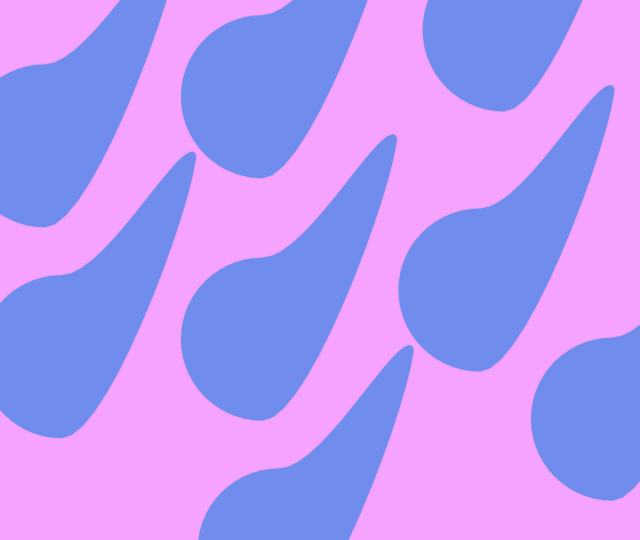
Write a Shadertoy shader that draws this pattern.

```glsl
// Large slanted blue teardrops scattered in staggered trios over flat pink.

const vec3 PINK = vec3(0.96, 0.64, 1.00);
const vec3 BLUE = vec3(0.44, 0.55, 0.93);
const float DROP_RADIUS = 0.1512; // in canvas heights
const int CURVE_STEPS = 14;

// Start of each trio, in canvas heights
const vec2 TRIO_ORIGIN[4] = vec2[4](
    vec2(0.0833, 0.7299), vec2(0.4861, 0.3719),
    vec2(1.1343, 0.2238), vec2(0.9028, 1.3349));

// Drops within a trio
const vec2 TRIO_OFFSET[3] = vec2[3](
    vec2(0.0), vec2(0.4028, 0.0910), vec2(0.0309, -0.3904));

vec2 cubicBezier(vec2 a, vec2 b, vec2 c, vec2 d, float t) {
    vec2 ab = mix(a, b, t), bc = mix(b, c, t), cd = mix(c, d, t);
    return mix(mix(ab, bc, t), mix(bc, cd, t), t);
}

// Adds one curve to an outline: x = squared distance, y = inside sign
vec2 addCurve(vec2 field, vec2 p, vec2 a, vec2 b, vec2 c, vec2 d) {
    vec2 from = a;
    for (int i = 1; i <= CURVE_STEPS; i++) {
        vec2 to = cubicBezier(a, b, c, d, float(i) / float(CURVE_STEPS));
        vec2 edge = to - from, w = p - from;
        vec2 away = w - edge * clamp(dot(w, edge) / dot(edge, edge), 0.0, 1.0);
        field.x = min(field.x, dot(away, away));
        bvec3 crossing = bvec3(p.y >= from.y, p.y < to.y,
                               edge.x * w.y > edge.y * w.x);
        if (all(crossing) || all(not(crossing))) field.y = -field.y;
        from = to;
    }
    return field;
}

// Signed distance to a drop whose round head has radius 1
float teardrop(vec2 p) {
    // Skip points well outside the bounding box
    vec2 outside = abs(p - vec2(0.33, 0.755)) - vec2(1.34, 1.76);
    float boxDistance = max(outside.x, outside.y);
    if (boxDistance > 0.1) return boxDistance;

    const float K = 0.5523; // quarter-circle handle length
    vec2 top = vec2(0.0, 1.0), left = vec2(-1.0, 0.0), bottom = -top;
    vec2 tipRight = vec2(1.64, 2.39), tipTop = vec2(1.59, 2.51);

    vec2 field = vec2(1e3, 1.0);
    // Round head
    field = addCurve(field, p, top, vec2(-K, 1.0), vec2(-1.0, K), left);
    field = addCurve(field, p, left, vec2(-1.0, -K), vec2(-K, -1.0), bottom);
    // Belly, tip and back
    field = addCurve(field, p, bottom, vec2(K, -1.0), vec2(1.54, 1.68), tipRight);
    field = addCurve(field, p, tipRight, vec2(1.66, 2.47), vec2(1.64, 2.51), tipTop);
    field = addCurve(field, p, tipTop, vec2(1.35, 2.51), vec2(0.51, 1.0), top);
    return field.y * sqrt(field.x);
}

// Distance to the nearest drop over all trios
float scatteredDrops(vec2 p, float radius) {
    float dist = 1e3;
    for (int trio = 0; trio < 4; trio++) {
        for (int i = 0; i < 3; i++) {
            vec2 center = TRIO_ORIGIN[trio] + TRIO_OFFSET[i];
            dist = min(dist, teardrop((p - center) / radius) * radius);
        }
    }
    return dist;
}

void mainImage(out vec4 fragColor, in vec2 fragCoord) {
    vec2 p = fragCoord / iResolution.y;
    float softness = 0.75 / iResolution.y;
    float dist = scatteredDrops(p, DROP_RADIUS);
    float coverage = 1.0 - smoothstep(-softness, softness, dist);
    fragColor = vec4(mix(PINK, BLUE, coverage), 1.0);
}
```
